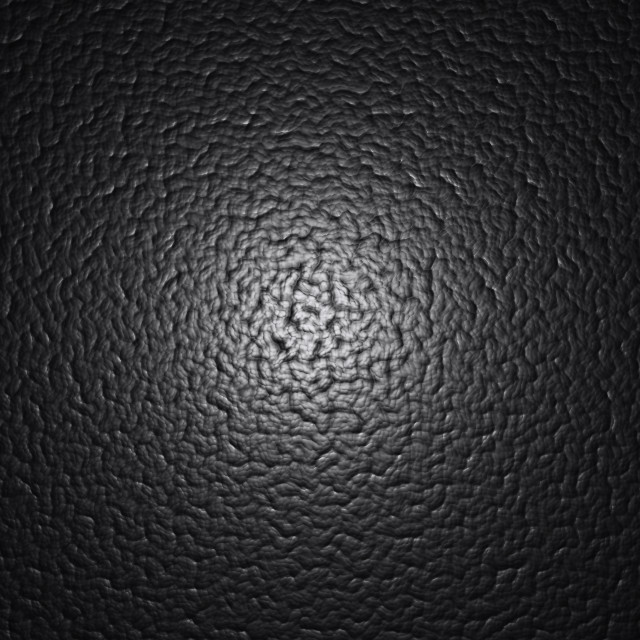
This background is drawn by a Shadertoy shader. Its source:

```glsl
// Black pebbled leather lit by a soft lamp hanging over its centre.

vec2 hash2(vec2 cell) {
    vec2 k = vec2(dot(cell, vec2(127.1, 311.7)), dot(cell, vec2(269.5, 183.3)));
    return fract(sin(k) * 43758.5);
}

// Smooth cellular domes: high at each cell point, low along the creases
float domes(vec2 p) {
    vec2 cell = floor(p);
    float sum = 0.0;
    for (int y = -1; y <= 1; y++) {
        for (int x = -1; x <= 1; x++) {
            vec2 c = cell + vec2(x, y);
            vec2 d = c + 0.1 + 0.8 * hash2(c) - p;
            sum += exp(-8.0 * dot(d, d));
        }
    }
    return log(sum + 1e-4) / 8.0;
}

// Large grain and fine wrinkles, bent by layered sines
float leatherHeight(vec2 p) {
    p += 0.15 * sin(p.yx * 1.7 + 1.3 * sin(p * 0.61));
    return domes(p) + 0.22 * domes(p * 2.4 + 17.0);
}

void mainImage(out vec4 fragColor, in vec2 fragCoord) {
    vec2 p = (fragCoord - 0.5 * iResolution.xy) / iResolution.y;

    // Surface slope by finite differences, in grain units
    vec2 grain = p * 62.0 + 90.0;
    vec2 e = vec2(0.08, 0.0);
    float h = leatherHeight(grain);
    vec2 slope = vec2(leatherHeight(grain + e.xy), leatherHeight(grain + e.yx)) - h;
    slope /= e.x;

    // Lamp falloff: flat tops shine below it, facing slopes shine further out
    vec2 toLamp = vec2(-0.008, 0.004) - p;
    float r = length(toLamp);
    float near = 1.0 / (1.0 + 60.0 * r * r);
    float glow = (0.56 + 0.3 * near) / (1.0 + 25.0 * r * r);
    float facing = -dot(slope, toLamp) / (r + 0.06);
    float crease = near * (2.2 * (h + 0.12) - 0.5 * dot(slope, slope));
    float shine = exp(0.95 * facing + crease);

    // Small wet glints on the steepest lit slopes
    float glint = 0.8 * smoothstep(0.8, 1.5, facing);
    float light = glow * (shine + glint);

    // Soft shoulder keeps the brightest spots from clipping
    light = min(light, 0.6) + 0.38 * (1.0 - exp(-max(light - 0.6, 0.0) / 0.38));

    vec3 color = vec3(0.02, 0.02, 0.026) + light * vec3(0.99, 0.99, 1.0);
    fragColor = vec4(clamp(color, 0.0, 1.0), 1.0);
}
```
